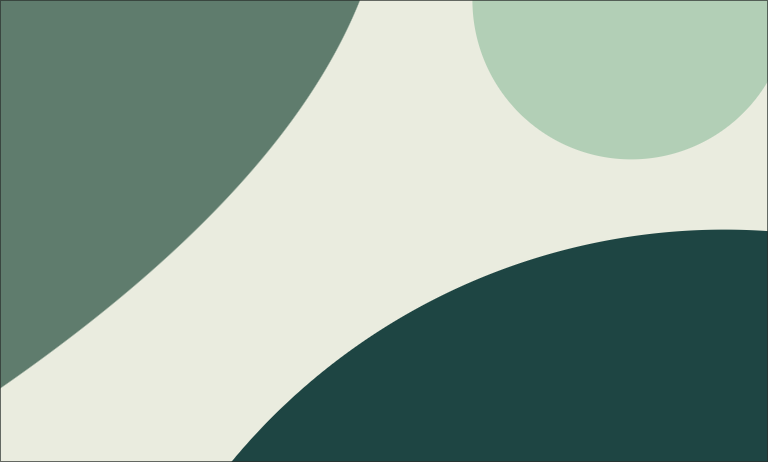
A Shadertoy shader for this background:

```glsl
// Coverage of a shape from its signed distance, softened over one pixel
float coverage(float dist) {
    return clamp(0.5 - dist * iResolution.y, 0.0, 1.0);
}

float circle(vec2 p, vec2 center, float radius) {
    return length(p - center) - radius;
}

// Signed value of the parabola from a to b with control point c, negative inside
float parabola(vec2 p, vec2 a, vec2 c, vec2 b) {
    vec2 w = inverse(mat2(c - a, b - a)) * (p - a);
    return w.x * w.x - 4.0 * w.y * (1.0 - w.x - w.y);
}

void mainImage(out vec4 fragColor, in vec2 fragCoord) {
    vec2 size = vec2(1.668, 1.0);
    vec2 p = fragCoord / iResolution.xy * size;

    vec3 cream = vec3(0.916, 0.925, 0.873);
    vec3 sage = vec3(0.373, 0.487, 0.427);
    vec3 mint = vec3(0.698, 0.812, 0.714);
    vec3 teal = vec3(0.118, 0.271, 0.263);
    vec3 ink = vec3(0.16, 0.18, 0.17);

    vec3 color = cream;

    // Curved field in the upper left
    float field = parabola(p, vec2(0.0, 0.159), vec2(0.615, 0.584), vec2(0.782, 1.0));
    color = mix(color, sage, clamp(0.5 - field / fwidth(field), 0.0, 1.0));

    // Disc cut by the top edge
    color = mix(color, mint, coverage(circle(p, vec2(1.371, 1.0), 0.345)));

    // Broad hill in the lower right
    color = mix(color, teal, coverage(circle(p, vec2(1.573, -0.888), 1.391)));

    // Hairline frame
    vec2 inset = min(p, size - p);
    color = mix(color, ink, coverage(min(inset.x, inset.y) - 0.0015));

    fragColor = vec4(color, 1.0);
}
```
